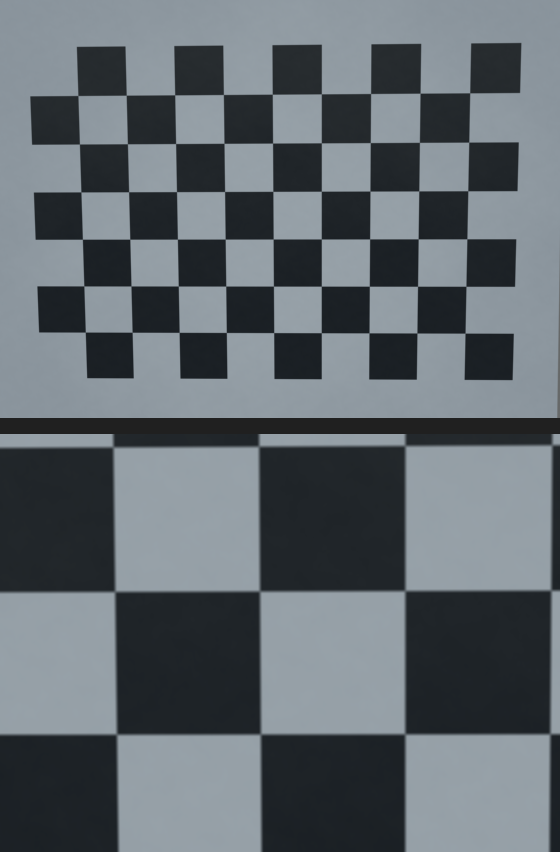
Top, the full canvas; bottom, a detail of the centre.
A Shadertoy shader for this pattern:

```glsl
// A ten by seven checkerboard printed on cool grey paper, seen slightly askew.
// An inverse perspective map turns the canvas into board cells, alternating
// strips form the squares, and layered sines add uneven light and ink.

const vec2 CELLS = vec2(10.0, 7.0);
const vec2 BOTTOM_LEFT  = vec2(0.0729, 0.0958);
const vec2 BOTTOM_RIGHT = vec2(0.9154, 0.0906);
const vec2 TOP_RIGHT    = vec2(0.9310, 0.8972);
const vec2 TOP_LEFT     = vec2(0.0508, 0.8868);

const vec3 PAPER_LIGHT = vec3(0.588, 0.628, 0.656);
const vec3 PAPER_SHADE = vec3(0.540, 0.580, 0.612);
const vec3 INK_DEEP    = vec3(0.105, 0.125, 0.143);
const vec3 INK_FADED   = vec3(0.155, 0.174, 0.186);
const vec3 BACKDROP    = vec3(0.400, 0.410, 0.410);

const float EDGE_SOFTNESS = 0.018;  // in cells
const float MOTTLE = 0.12;          // unevenness of light and ink
const float GRAIN = 0.005;          // fine brightness variation

float cross2(vec2 a, vec2 b) {
    return a.x * b.y - a.y * b.x;
}

// Perspective map from the unit square to the board's four corners.
mat3 boardToCanvas() {
    vec2 right = BOTTOM_RIGHT - TOP_RIGHT;
    vec2 top = TOP_LEFT - TOP_RIGHT;
    vec2 skew = BOTTOM_LEFT - BOTTOM_RIGHT + TOP_RIGHT - TOP_LEFT;
    float area = cross2(right, top);
    float g = cross2(skew, top) / area;
    float h = cross2(right, skew) / area;
    return mat3(vec3(BOTTOM_RIGHT * (1.0 + g) - BOTTOM_LEFT, g),
                vec3(TOP_LEFT * (1.0 + h) - BOTTOM_LEFT, h),
                vec3(BOTTOM_LEFT, 1.0));
}

// Coverage of every second unit strip, starting at 'first', within 'count'.
vec2 strips(vec2 p, float first, vec2 count, vec2 blur) {
    vec2 last = floor((count - first + 1.0) * 0.5) - 1.0;
    vec2 index = clamp(floor((p - first + 0.5) * 0.5), vec2(0.0), last);
    vec2 dist = abs(p - first - 2.0 * index - 0.5) - 0.5;
    return 1.0 - smoothstep(-blur, blur, dist);
}

// Smooth blotches from layered, rotated sines, about -1 to 1.
float blotches(vec2 p) {
    float sum = 0.0;
    float weight = 0.5;
    for (int i = 0; i < 4; i++) {
        sum += weight * sin(p.x + 1.3 * sin(p.y)) * cos(p.y - 0.7 * sin(p.x));
        p = mat2(1.5, 1.1, -1.1, 1.5) * p + 2.7;
        weight *= 0.6;
    }
    return sum;
}

void mainImage(out vec4 fragColor, in vec2 fragCoord) {
    vec2 uv = fragCoord / iResolution.xy;
    vec2 aspect = vec2(iResolution.x / iResolution.y, 1.0);

    // Board position in cells
    vec3 q = inverse(boardToCanvas()) * vec3(uv, 1.0);
    vec2 board = q.xy / q.z * CELLS;
    vec2 blur = max(vec2(EDGE_SOFTNESS), 0.75 * fwidth(board));

    // Squares where column and row parity differ
    vec2 even = strips(board, 0.0, CELLS, blur);
    vec2 odd = strips(board, 1.0, CELLS, blur);
    float ink = min(even.x * odd.y + odd.x * even.y, 1.0);

    // Soft light falling off towards the edges
    vec2 fromCentre = (uv - vec2(0.50, 0.46)) * aspect;
    float mottle = MOTTLE * blotches(uv * aspect * 9.0);
    float shade = smoothstep(0.15, 0.85, length(fromCentre) + mottle);
    vec3 paper = mix(PAPER_LIGHT, PAPER_SHADE, shade);

    // Ink slightly faded towards the top
    float fade = smoothstep(0.20, 1.0, uv.y + mottle);
    vec3 color = mix(paper, mix(INK_DEEP, INK_FADED, fade), ink);

    // Sliver of backdrop beyond the paper's lower right edge
    float paperEdge = 0.995 + 0.012 * uv.y;
    float edgeBlur = 1.2 / 768.0;
    color = mix(color, BACKDROP,
                smoothstep(-edgeBlur, edgeBlur, uv.x - paperEdge));

    color += GRAIN * blotches(uv * aspect * 90.0);
    fragColor = vec4(color, 1.0);
}
```
